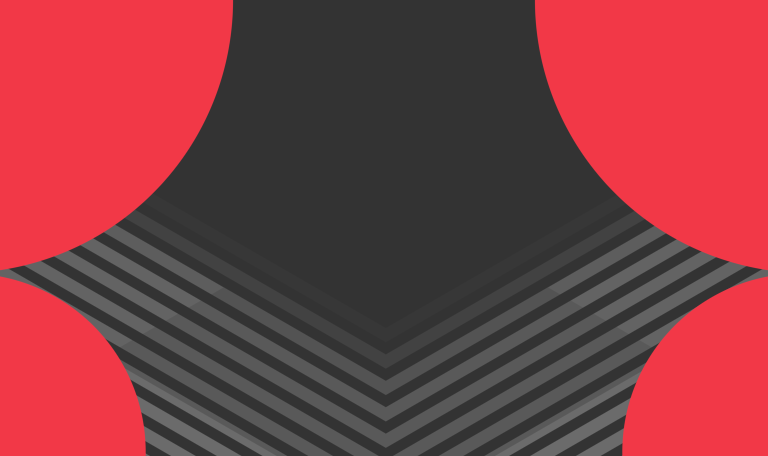
Write a WebGL 2 fragment shader that draws this background.

```glsl
#version 300 es
precision highp float;

uniform vec2 u_resolution;
out vec4 fragColor;

const vec3 CHARCOAL = vec3(0.20);
const vec3 CORAL = vec3(0.95, 0.22, 0.28);
const float SLOPE = 0.577;
const float FIRST_STRIPE = 0.7193;
const float PERIOD = 0.0579;
const float LIGHT_SHARE = 0.54;

// Soft coverage of the region where the distance is negative
float fill(float dist, float pixel) {
    return 1.0 - smoothstep(-0.7 * pixel, 0.7 * pixel, dist);
}

float circle(vec2 p, vec2 center, float radius) {
    return length(p - center) - radius;
}

// Grey lift of each stripe, fading out towards the top
float stripeLift(float index) {
    float ramp = clamp((index + 0.9) / 3.2, 0.0, 1.0);
    return 0.15 * pow(ramp, 1.8) * step(-0.5, index);
}

// Coverage of the light part of a repeating stripe
float stripeMask(float phase, float pixel) {
    float offset = abs(fract(phase - 0.5 * LIGHT_SHARE + 0.5) - 0.5);
    return fill((offset - 0.5 * LIGHT_SHARE) * PERIOD, pixel);
}

// Nested chevrons with brighter outer and lower panels
float chevrons(vec2 p, float pixel) {
    float side = abs(p.x - 0.004);
    float fall = p.y + SLOPE * side;
    float rise = p.y - SLOPE * side;
    float edge = 1.155 * pixel;

    float phase = (fall - FIRST_STRIPE) / PERIOD;
    float index = floor(phase + 0.5 * (1.0 - LIGHT_SHARE));
    float outer = fill(rise - 0.425, edge) * fill(0.8355 - fall, edge);
    float lower = fill(1.138 - fall, edge);
    float lift = stripeLift(index) + 0.04 * outer + 0.07 * lower * (1.0 - outer);
    return lift * stripeMask(phase, edge);
}

void main() {
    // Height is one unit; x is centred and y runs down from the top
    float pixel = 1.0 / u_resolution.y;
    vec2 p = (gl_FragCoord.xy - vec2(0.5 * u_resolution.x, 0.0)) * pixel;
    p.y = 1.0 - p.y;

    vec3 color = CHARCOAL + chevrons(p, pixel);

    // Mirrored corner discs
    vec2 corner = vec2(abs(p.x), p.y);
    float discs = min(circle(corner, vec2(0.930, 0.0), 0.599),
                      circle(corner, vec2(0.914, 0.991), 0.3914));
    color = mix(color, CORAL, fill(discs, pixel));

    fragColor = vec4(color, 1.0);
}
```
